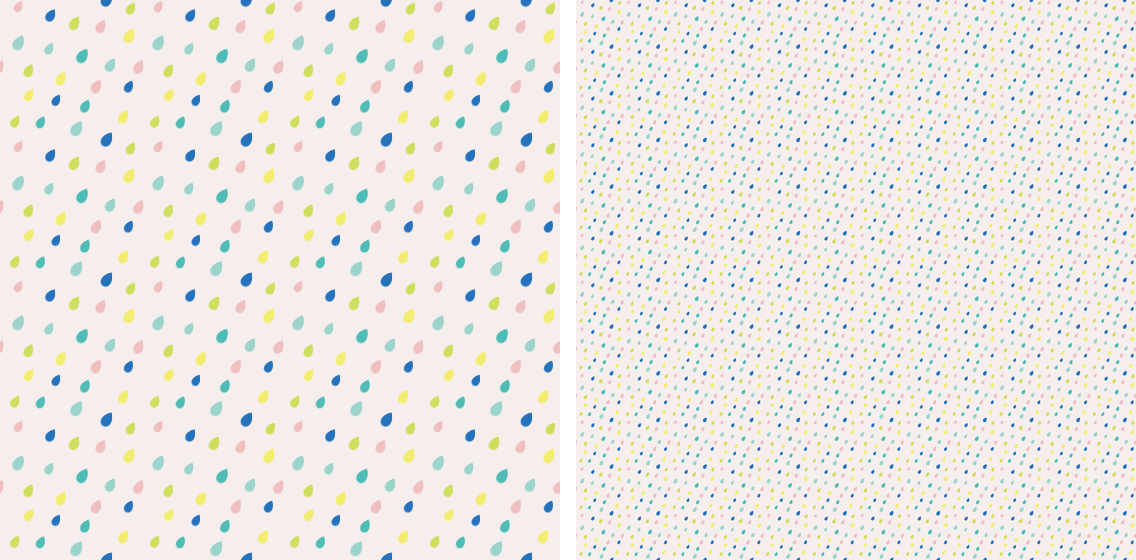
Left, the tile; right, the same tile 3 across and 3 down.
Reproduce this pattern procedurally as a Shadertoy shader.

```glsl
const int DROPS = 23;

// Integer hash: three values in 0..1 per drop
vec3 hash3(uint n) {
    uvec3 v = uvec3(n, n + 7u, n + 19u) * 1664525u + 1013904223u;
    v.x += v.y * v.z; v.y += v.z * v.x; v.z += v.x * v.y;
    v ^= v >> 16u;
    v.x += v.y * v.z; v.y += v.z * v.x; v.z += v.x * v.y;
    return vec3(v & 0xffffu) / 65535.0;
}

// Approximate distance to a leaning drop: round foot, pointed tip
float dropDistance(vec2 p, float halfLength, float lean) {
    vec2 axis = vec2(sin(lean), cos(lean));
    float along = dot(p, axis) / halfLength;
    float across = dot(p, vec2(axis.y, -axis.x));
    float halfWidth = 0.62 * halfLength;
    float taper = pow(max(1.0 - along, 0.04), 0.35);
    return (length(vec2(across / (halfWidth * taper), along)) - 1.0) * halfWidth;
}

void mainImage(out vec4 fragColor, in vec2 fragCoord) {
    const vec3 palette[6] = vec3[6](
        vec3(0.81, 0.87, 0.36),  // lime
        vec3(0.95, 0.93, 0.43),  // yellow
        vec3(0.61, 0.83, 0.80),  // pale teal
        vec3(0.31, 0.74, 0.71),  // teal
        vec3(0.94, 0.75, 0.75),  // pink
        vec3(0.15, 0.45, 0.74)); // blue
    const int colorOrder[DROPS] = int[DROPS](
        0, 4, 5, 0, 4, 1, 2, 2, 3, 2, 4, 0, 1, 4, 5, 1, 5, 3, 1, 0, 3, 2, 5);

    // Four by four identical tiles
    vec2 tile = 4.0 * fragCoord / iResolution.xy;
    float edge = 2.8 / min(iResolution.x, iResolution.y);
    vec3 color = vec3(0.961, 0.932, 0.930);

    for (int i = 0; i < DROPS; i++) {
        // Wrapping lattice with a slow sway and a little jitter
        float step01 = float(i) / float(DROPS);
        vec3 rnd = hash3(uint(i));
        vec2 center = vec2(0.896 + 5.0 * step01, 0.958 - step01);
        center.x -= 0.07 * cos(6.2831853 * (step01 - 0.35));
        center += (rnd.xy - 0.5) * vec2(0.07, 0.08);

        // Nearest copy of the drop across tile borders
        vec2 offset = fract(tile - center + 0.5) - 0.5;
        float d = dropDistance(offset, mix(0.043, 0.062, rnd.z), mix(0.46, 0.58, rnd.x));
        color = mix(color, palette[colorOrder[i]], 1.0 - smoothstep(-edge, edge, d));
    }
    fragColor = vec4(color, 1.0);
}
```
